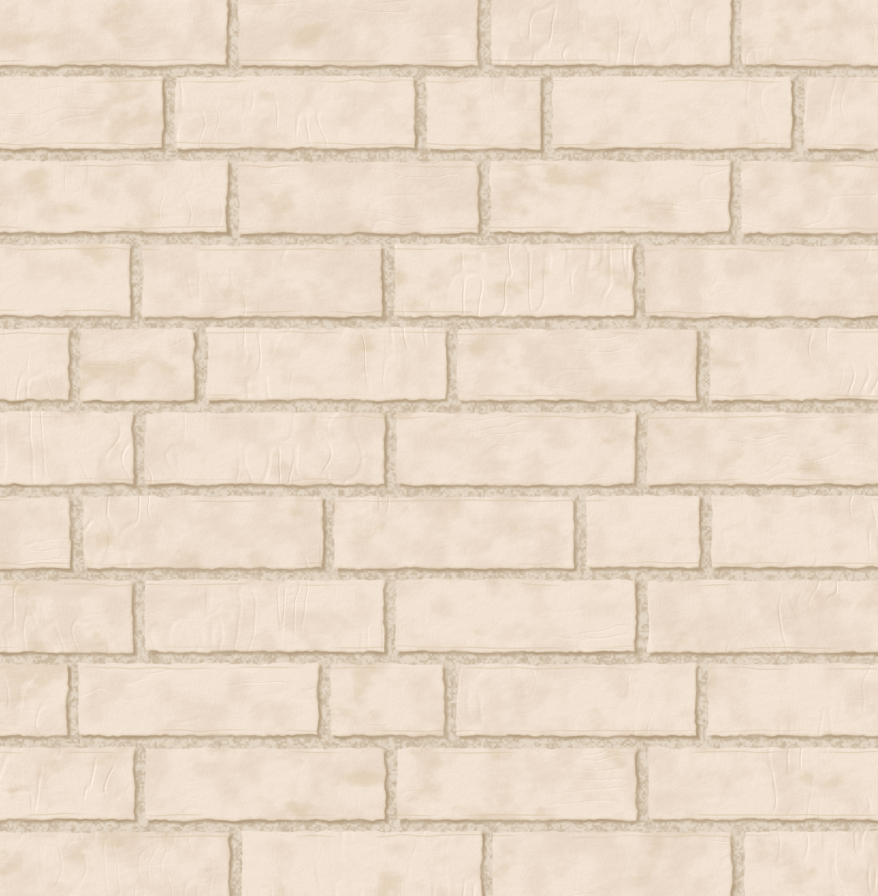
Reproduce this texture procedurally as a Shadertoy shader.

```glsl
// Cream brick wall: stretchers with a few half bricks, sandy joints, light from the upper left.

#define ROW_PITCH 0.0936      // brick height plus bed joint
#define BRICK_PITCH 0.2806    // brick length plus head joint
#define JOINT 0.0136          // joint width
#define TOP_OFFSET 0.0109     // part of the first row hidden above the canvas
#define EDGE_PAD 0.0033       // room for ragged edges at the top left of a cell
#define EDGE_WEAR 0.0026
#define SHADOW_REACH 0.0036
#define RELIEF_GAIN 0.062
#define STAIN_GAIN 0.55

const vec3 CREAM = vec3(0.947, 0.888, 0.828);
const vec3 CREAM_DARK = vec3(0.918, 0.848, 0.782);
const vec3 STAIN = vec3(0.865, 0.785, 0.675);
const vec3 SAND_LIGHT = vec3(0.895, 0.842, 0.772);
const vec3 SAND_DARK = vec3(0.800, 0.728, 0.635);
const vec3 SHADOW = vec3(0.700, 0.612, 0.495);

// Bond pattern per row from the top: first head joint, and the slot of the half brick (9 = none)
const float FIRST_JOINT[11] = float[11](0.928, 0.673, 0.928, 0.543, 0.297, 0.552, 0.306, 0.552, 0.292, 0.557, 0.937);
const float HALF_SLOT[11] = float[11](9., 1., 9., 9., 0., 9., 2., 9., 1., 9., 9.);

float hash(vec2 p) {
    vec3 q = fract(p.xyx * 0.1031);
    q += dot(q, q.yzx + 33.33);
    return fract((q.x + q.y) * q.z);
}

float noise(vec2 p) {
    vec2 i = floor(p), f = fract(p);
    f = f * f * (3.0 - 2.0 * f);
    return mix(mix(hash(i), hash(i + vec2(1, 0)), f.x),
               mix(hash(i + vec2(0, 1)), hash(i + vec2(1, 1)), f.x), f.y);
}

float fbm(vec2 p) {
    float sum = 0.0, amp = 0.5;
    for (int i = 0; i < 4; i++) {
        sum += amp * noise(p);
        p = p * 2.03 + 17.1;
        amp *= 0.5;
    }
    return sum;
}

float boxDistance(vec2 p, vec2 halfSize) {
    vec2 d = abs(p) - halfSize;
    return length(max(d, 0.0)) + min(max(d.x, d.y), 0.0);
}

// Surface height of a brick face: grain, soft dents, and gouges on some bricks
float relief(vec2 p, float seed) {
    vec2 s = p + seed * 19.0;
    float grain = 0.28 * noise(s * 430.0) + 0.45 * noise(s * vec2(90, 170));
    float bend = 1.2 * noise(s * 35.0);
    float upright = smoothstep(0.13, 0.0, abs(noise(vec2(s.x * 75.0 + bend, s.y * 24.0)) - 0.5));
    float level = smoothstep(0.09, 0.0, abs(noise(vec2(s.x * 16.0, s.y * 85.0 + bend)) - 0.5));
    float gate = smoothstep(0.42, 0.7, noise(s * 17.0));
    return grain - gate * (upright * smoothstep(0.15, 0.9, seed) + 0.5 * level * (1.0 - seed));
}

void mainImage(out vec4 fragColor, in vec2 fragCoord) {
    float px = 1.0 / iResolution.y;
    vec2 p = vec2(fragCoord.x, iResolution.y - fragCoord.y) * px;   // y runs down

    // Row, then the whole or half brick within it
    float rowPos = (p.y + TOP_OFFSET) / ROW_PITCH;
    int row = clamp(int(floor(rowPos)), 0, 10);
    float slot = HALF_SLOT[row];
    float u = (p.x - EDGE_PAD) / BRICK_PITCH - FIRST_JOINT[row];
    float start = floor(u), span = 1.0;
    if (u >= slot) {
        bool isHalf = u < slot + 0.5;
        start = isHalf ? slot : floor(u - 0.5) + 0.5;
        span = isHalf ? 0.5 : 1.0;
    }
    float seed = hash(vec2(start * 2.0 + 40.0, float(row) + 7.0));
    float tone = hash(vec2(start * 2.0 + 71.0, float(row) + 23.0));

    // Brick outline with worn edges
    vec2 halfSize = 0.5 * (vec2(span * BRICK_PITCH, ROW_PITCH) - JOINT);
    vec2 local = vec2((u - start) * BRICK_PITCH, fract(rowPos) * ROW_PITCH);
    vec2 c = local - EDGE_PAD - halfSize - (vec2(seed, tone) - 0.5) * 0.0014;
    float wear = (noise(p * 65.0) - 0.5 + 0.6 * (noise(p * 190.0) - 0.5)) * EDGE_WEAR;
    float d = boxDistance(c, halfSize - 0.0015) - 0.0015 + wear;
    float face = smoothstep(px, -px, d);

    // Sandy mortar with the shadow thrown by the brick
    float sand = 0.55 * noise(p * 420.0) + 0.45 * noise(p * 160.0);
    vec3 mortar = mix(SAND_DARK, SAND_LIGHT, smoothstep(0.1, 0.75, sand));
    float shadowDist = boxDistance(c - SHADOW_REACH, halfSize) + wear * 1.2;
    float shade = smoothstep(0.0025, -0.0025, shadowDist) * (0.55 + 0.45 * noise(p * 45.0));
    mortar = mix(mortar, SHADOW, shade);

    // Brick face: mottling, stains and lit relief
    float mottle = fbm(p * 38.0 + seed * 31.0);
    vec3 brick = mix(CREAM, CREAM_DARK, smoothstep(0.3, 0.75, mottle + 0.2 * (tone - 0.5)));
    float stain = smoothstep(0.56, 0.8, fbm(p * vec2(24, 30) + tone * 53.0));
    brick = mix(brick, STAIN, stain * STAIN_GAIN);
    vec2 toLight = vec2(-0.0013, -0.0011);
    float slope = relief(p, seed) - relief(p + toLight, seed);
    brick += RELIEF_GAIN * slope * vec3(0.85, 1.0, 1.15);

    // Rounded lower right rim, and a broken crease along the long edges
    vec2 rim = smoothstep(vec2(-0.0035), vec2(0.0), c - halfSize + wear);
    brick = mix(brick, STAIN, 0.5 * max(rim.x, rim.y));
    float creaseAt = abs(c.y) - halfSize.y + 0.0035 + 0.003 * noise(vec2(p.x * 40.0, seed * 9.0 + sign(c.y)));
    float crease = smoothstep(0.0016, 0.0, abs(creaseAt));
    crease *= smoothstep(0.4, 0.7, noise(vec2(p.x * 20.0, float(row) * 5.3 + sign(c.y))));
    brick = mix(brick, STAIN, 0.6 * crease);

    fragColor = vec4(clamp(mix(mortar, brick, face), 0.0, 1.0), 1.0);
}
```
